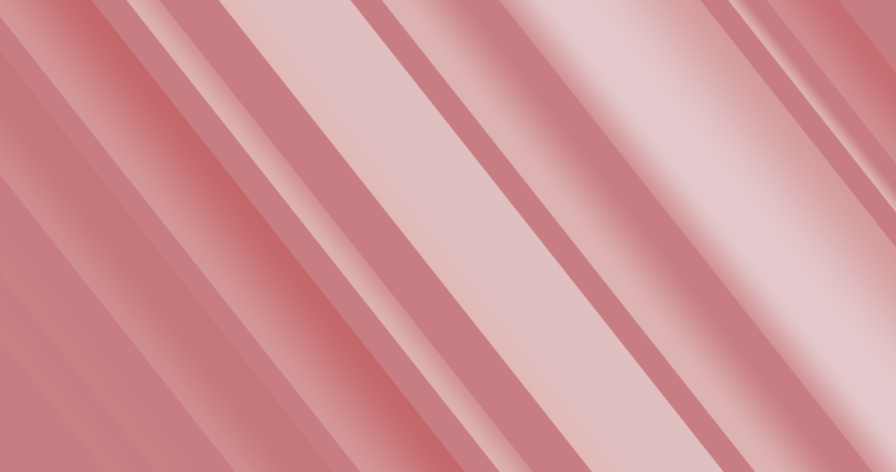
This background is drawn by a Shadertoy shader. Its source:

```glsl
// Slanted satin stripes in rose and pale pink on a dusty rose ground.
// Each pixel is projected onto one axis across the slant; every stripe is
// an interval on that axis, filled with a smooth two-colour gradient.

// Sideways drift of the stripes from top to bottom, in canvas widths
const float SLANT = 0.4167;

const vec3 GROUND = vec3(0.780, 0.490, 0.510);
const vec3 FAINT  = vec3(0.788, 0.507, 0.520);
const vec3 DUSK   = vec3(0.773, 0.462, 0.472);
const vec3 RED    = vec3(0.770, 0.405, 0.415);
const vec3 CORAL  = vec3(0.780, 0.430, 0.450);
const vec3 ROSE   = vec3(0.815, 0.560, 0.568);
const vec3 BLUSH  = vec3(0.832, 0.600, 0.602);
const vec3 PETAL  = vec3(0.868, 0.698, 0.698);
const vec3 SHELL  = vec3(0.882, 0.730, 0.720);
const vec3 PALE   = vec3(0.878, 0.748, 0.756);
const vec3 PEARL  = vec3(0.892, 0.782, 0.792);

// Lays a stripe over "under". span = left and right edge,
// fade = where the gradient from "first" to "second" starts and ends.
vec3 stripe(vec3 under, float s, vec2 span, vec2 fade, vec3 first, vec3 second) {
    float aa = 0.75 * fwidth(s);
    float mask = smoothstep(span.x - aa, span.x + aa, s)
               * (1.0 - smoothstep(span.y - aa, span.y + aa, s));
    vec3 fill = mix(first, second, smoothstep(fade.x, fade.y, s));
    return mix(under, fill, mask);
}

void mainImage(out vec4 fragColor, in vec2 fragCoord) {
    vec2 uv = fragCoord / iResolution.xy;

    // Position across the stripes: where the slanted line meets the top edge
    float s = uv.x - SLANT * (1.0 - uv.y);
    vec3 col = GROUND;

    // Dim folds in the lower left corner
    col = stripe(col, s, vec2(-0.299, -0.242), vec2(-0.299, -0.242), FAINT, GROUND);
    col = stripe(col, s, vec2(-0.242, -0.154), vec2(-0.242, -0.175), FAINT, GROUND);

    // Rose folds sinking into red
    col = stripe(col, s, vec2(-0.154, -0.045), vec2(-0.165, -0.075), ROSE, DUSK);
    col = stripe(col, s, vec2(-0.0145, 0.102), vec2(-0.025, 0.100), BLUSH, RED);

    // Narrow bright ribbon
    col = stripe(col, s, vec2(0.141, 0.178), vec2(0.141, 0.185), PETAL, ROSE);

    // Broad pale centre and its soft-sided neighbour
    col = stripe(col, s, vec2(0.244, 0.391), vec2(0.244, 0.300), SHELL, PALE);
    col = stripe(col, s, vec2(0.426, 0.557), vec2(0.442, 0.527), PETAL, GROUND);

    // Pearl sheet: glows in from its left edge, then dims to the right
    vec3 dimming = mix(PEARL, BLUSH, smoothstep(0.650, 0.795, s));
    col = stripe(col, s, vec2(0.557, 0.7815), vec2(0.545, 0.612), ROSE, dimming);

    // Thin glint and red fold in the upper right corner
    col = stripe(col, s, vec2(0.8125, 0.8555), vec2(0.812, 0.836), PETAL, GROUND);
    col = stripe(col, s, vec2(0.8555, 0.936), vec2(0.850, 0.928), ROSE, CORAL);

    fragColor = vec4(col, 1.0);
}
```
